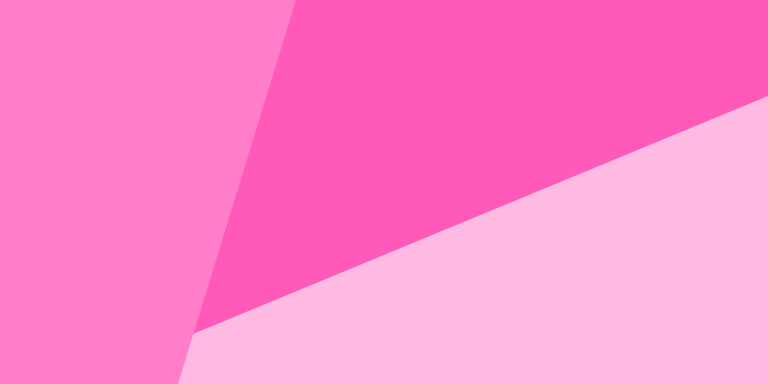
A Shadertoy shader for this background:

```glsl
// Three flat pink planes: a steep edge cuts off a panel on the left, and a
// rising diagonal parts the deep upper field from the pale lower one.
// Each edge is the signed distance to a line, smoothed over one pixel.

// Colours
const vec3 DEEP_PINK = vec3(1.00, 0.35, 0.725);
const vec3 MID_PINK  = vec3(1.00, 0.49, 0.79);
const vec3 PALE_PINK = vec3(1.00, 0.73, 0.89);

// Edge end points, in units of the canvas height
const vec2 STEEP_BOTTOM = vec2(0.4635, 0.0);
const vec2 STEEP_TOP    = vec2(0.7708, 1.0);
const vec2 SLOPE_LEFT   = vec2(0.5026, 0.1302);
const vec2 SLOPE_RIGHT  = vec2(2.0, 0.75);

// Signed distance to the line from a to b, positive on its left side
float lineDistance(vec2 p, vec2 a, vec2 b) {
    vec2 direction = normalize(b - a);
    vec2 normal = vec2(-direction.y, direction.x);
    return dot(p - a, normal);
}

// Coverage of the side where the distance is positive
float coverage(float signedDistance, float pixel) {
    return clamp(signedDistance / pixel + 0.5, 0.0, 1.0);
}

void mainImage(out vec4 fragColor, in vec2 fragCoord) {
    float pixel = 1.0 / iResolution.y;
    vec2 p = fragCoord * pixel;

    // Upper and lower fields
    float above = coverage(lineDistance(p, SLOPE_LEFT, SLOPE_RIGHT), pixel);
    vec3 color = mix(PALE_PINK, DEEP_PINK, above);

    // Left panel on top
    float panel = coverage(lineDistance(p, STEEP_BOTTOM, STEEP_TOP), pixel);
    color = mix(color, MID_PINK, panel);

    fragColor = vec4(color, 1.0);
}
```
